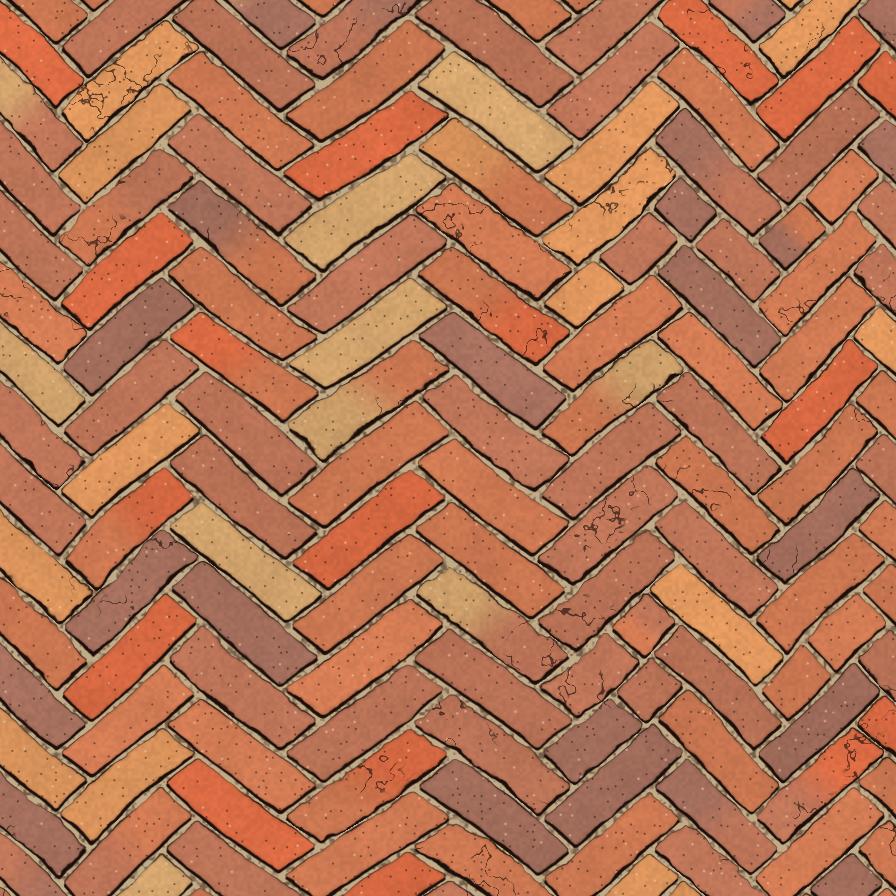
Reproduce this texture procedurally as a Shadertoy shader.

```glsl
// Herringbone brick paving: 4 zigzags across, 14 courses down, 3:1 bricks.
// A skewed grid finds the brick under each point; rounded boxes with noisy
// edges give bricks, dark joints and mortar, and hashes vary tone and wear.

const float ZIGZAGS = 4.0;
const float COURSES = 14.0;
const float BRICK_LENGTH = 3.0;   // in brick widths
const float BRICK_WIDTH = 0.055;  // in canvas units
const float JOINT = 0.075;        // half the gap, in brick widths

const vec3 TERRACOTTA = vec3(0.80, 0.47, 0.32);
const vec3 CLAY = vec3(0.73, 0.45, 0.34);
const vec3 MAUVE = vec3(0.64, 0.43, 0.36);
const vec3 VERMILION = vec3(0.84, 0.41, 0.26);
const vec3 AMBER = vec3(0.86, 0.58, 0.36);
const vec3 SAND = vec3(0.81, 0.63, 0.42);
const vec3 MORTAR = vec3(0.76, 0.67, 0.53);
const vec3 GRIT = vec3(0.46, 0.37, 0.28);
const vec3 INK = vec3(0.11, 0.06, 0.04);

float hash(vec2 p) {
    vec3 q = fract(vec3(p.xyx) * 0.1031);
    q += dot(q, q.yzx + 33.33);
    return fract((q.x + q.y) * q.z);
}

float noise(vec2 p) {
    vec2 i = floor(p), f = fract(p);
    f = f * f * (3.0 - 2.0 * f);
    return mix(mix(hash(i), hash(i + vec2(1, 0)), f.x),
               mix(hash(i + vec2(0, 1)), hash(i + vec2(1, 1)), f.x), f.y);
}

float fbm(vec2 p) {
    float sum = 0.0, amp = 0.5;
    for (int k = 0; k < 4; k++) {
        sum += amp * noise(p);
        p = p * 2.03 + 17.1;
        amp *= 0.5;
    }
    return sum / 0.9375;
}

float roundBox(vec2 p, vec2 halfSize, float radius) {
    vec2 d = abs(p) - halfSize + radius;
    return length(max(d, 0.0)) + min(max(d.x, d.y), 0.0) - radius;
}

// Scattered dots, one candidate per cell
float specks(vec2 p, float density, float radius, float soft) {
    vec2 cell = floor(p);
    vec2 centre = 0.3 + 0.4 * vec2(hash(cell + 3.7), hash(cell + 9.2));
    float dotMask = 1.0 - smoothstep(radius - soft, radius + soft, length(fract(p) - centre));
    return dotMask * step(hash(cell + 51.0), density);
}

vec3 brickTone(float h) {
    vec3 c = mix(TERRACOTTA, CLAY, step(0.36, h));
    c = mix(c, MAUVE, step(0.60, h));
    c = mix(c, VERMILION, step(0.71, h));
    c = mix(c, AMBER, step(0.83, h));
    return mix(c, SAND, step(0.94, h));
}

// Canvas point to skewed grid, one unit per brick width
vec2 toGrid(vec2 p) {
    float x = p.x - 0.022 * sin(6.2832 * (p.x - 0.43));
    vec2 g = vec2(x * ZIGZAGS - 0.485, p.y * COURSES + 0.23);
    vec2 sway = vec2(noise(p * 9.0), noise(p * 9.0 + 40.0)) - 0.5;
    return vec2(g.y + BRICK_LENGTH * g.x, g.y - BRICK_LENGTH * g.x) + 0.25 * sway;
}

// Position in the brick (x along, y across) and the brick's identity
vec2 findBrick(vec2 g, out vec2 id) {
    vec2 cell = floor(g);
    float s = floor(mod(cell.x - cell.y + 0.5, 2.0 * BRICK_LENGTH));
    bool rising = s < BRICK_LENGTH;
    id = rising ? cell - vec2(s, 0.0) : cell - vec2(0.0, 2.0 * BRICK_LENGTH - 1.0 - s);
    vec2 q = g - id;
    id += rising ? 100.0 : 300.0;
    return rising ? q : q.yx;
}

void mainImage(out vec4 fragColor, in vec2 fragCoord) {
    vec2 p = fragCoord / iResolution.y;
    float aa = 1.0 / (iResolution.y * BRICK_WIDTH);
    vec2 id;
    vec2 q = findBrick(toGrid(p), id);

    // Some bricks are cut in two
    float size = BRICK_LENGTH;
    if (hash(id + 5.0) < 0.09) {
        float cut = mix(1.1, 1.9, hash(id + 8.0));
        bool first = q.x < cut;
        q.x -= first ? 0.0 : cut;
        size = first ? cut : size - cut;
        id += first ? 0.0 : 700.0;
    }

    // Chipped outline, and its shadow cast towards the bottom
    float wear = hash(id + 21.0);
    float chip = (fbm(p * 55.0) - 0.5) * mix(0.07, 0.20, wear * wear);
    vec2 halfSize = vec2(size, 1.0) * 0.5 - JOINT;
    vec2 local = q - vec2(size, 1.0) * 0.5;
    float edge = roundBox(local, halfSize, 0.06) + chip;
    float shade = roundBox(local + 0.045, halfSize, 0.05) + chip * 0.5;
    float lineWidth = 0.035 * noise(p * 38.0 + 7.0) - 0.005;

    // Mortar with grit, then dark joint lines
    float grit = noise(p * 290.0) * 0.6 + noise(p * 140.0) * 0.4;
    vec3 color = mix(GRIT, MORTAR, smoothstep(0.15, 0.55, grit));
    float ink = 1.0 - smoothstep(-aa, aa, min(shade, edge) - lineWidth);
    color = mix(color, INK, ink);

    // Brick face: tone, blended firing, mottling and grain
    float blend = smoothstep(0.3, 0.7, q.x / size) * step(0.82, hash(id + 33.0));
    vec3 face = mix(brickTone(hash(id)), brickTone(hash(id + 61.0)), blend);
    face *= 0.97 + 0.07 * hash(id + 13.0) + 0.10 * (fbm(p * 24.0) - 0.5);
    face *= 1.0 + 0.09 * (noise(p * 270.0) - 0.5);
    face *= mix(0.90, 1.0, smoothstep(0.0, 0.07, -edge));

    // Pits, pale flecks and cracks
    float soft = 90.0 / iResolution.y;
    face = mix(face, face * 0.55, specks(p * 120.0, 0.16, 0.13, soft));
    face = mix(face, vec3(0.93, 0.80, 0.68), 0.6 * specks(p * 95.0 + 31.0, 0.07, 0.12, soft));
    float crack = 1.0 - smoothstep(0.004, 0.018, abs(fbm(p * 32.0 + id) - 0.5));
    crack *= step(0.80, wear) * smoothstep(0.50, 0.65, noise(p * 22.0 + 5.0));
    face = mix(face, INK, 0.65 * crack);

    color = mix(color, face, 1.0 - smoothstep(-aa, aa, edge));
    fragColor = vec4(color, 1.0);
}
```
